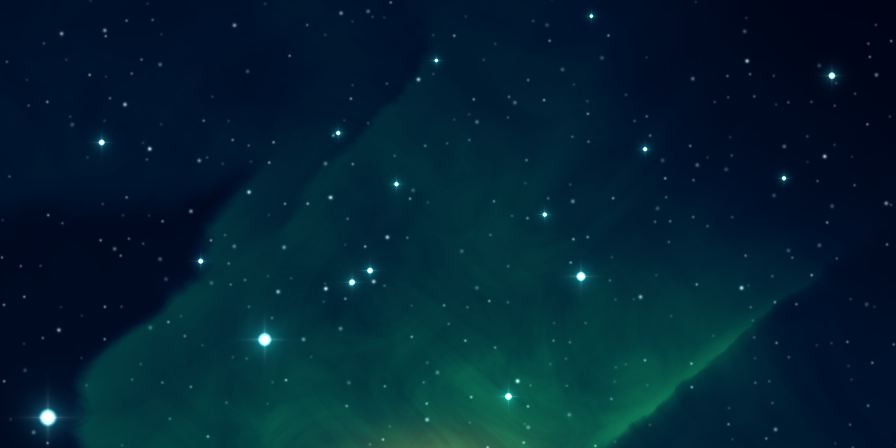
Write a Shadertoy shader that draws this background.

```glsl
// Draws a teal and green nebula with dark bays, lit ridges and scattered stars.

// Colours from the darkest sky to the brightest gas
const vec3 VOID_BLUE  = vec3(0.0, 0.015, 0.09);
const vec3 NIGHT_BLUE = vec3(0.0, 0.07, 0.17);
const vec3 DEEP_TEAL  = vec3(0.005, 0.16, 0.22);
const vec3 TEAL       = vec3(0.01, 0.26, 0.26);
const vec3 GREEN      = vec3(0.04, 0.41, 0.31);
const vec3 WARM_DUST  = vec3(0.22, 0.10, 0.02);
const vec3 STAR_CORE  = vec3(0.88, 1.0, 0.97);
const vec3 STAR_HALO  = vec3(0.10, 0.62, 0.62);

// Layout, in units of the canvas height
const vec2  GLOW_CENTRE  = vec2(1.02, -0.05);
const vec2  GLOW_SHAPE   = vec2(0.8, 1.1);
const float GLOW_FALLOFF = 1.25;
const float CLOUD_SCALE  = 5.0;
const float CLOUD_DEPTH  = 0.26;
const float BAY_DEPTH    = 0.72;
const float RIDGE_SLOPE  = 0.78;
const float RIDGE_START  = 1.32;

// Leading stars: x, y, radius
const int STAR_COUNT = 16;
const vec3 BRIGHT_STARS[STAR_COUNT] = vec3[STAR_COUNT](
    vec3(0.591, 0.242, 0.017), vec3(0.107, 0.068, 0.022),
    vec3(1.297, 0.383, 0.012), vec3(1.857, 0.831, 0.009),
    vec3(0.227, 0.682, 0.008), vec3(0.826, 0.396, 0.008),
    vec3(0.786, 0.370, 0.008), vec3(1.135, 0.115, 0.009),
    vec3(1.750, 0.602, 0.006), vec3(0.448, 0.417, 0.007),
    vec3(0.755, 0.703, 0.006), vec3(0.885, 0.589, 0.006),
    vec3(1.216, 0.521, 0.006), vec3(0.974, 0.865, 0.005),
    vec3(1.320, 0.964, 0.005), vec3(1.440, 0.667, 0.006));

vec3 hash3(vec2 p) {
    vec3 q = fract(p.xyx * vec3(0.1031, 0.1030, 0.0973));
    q += dot(q, q.yxz + 33.33);
    return fract((q.xxy + q.yzz) * q.zyx);
}

// Layered, folded sines, about -1 to 1
float clouds(vec2 p) {
    float sum = 0.0, amp = 0.6;
    for (int i = 0; i < 6; i++) {
        p += 0.7 * sin(p.yx * 1.3 + vec2(1.7, 4.1) * float(i));
        sum += amp * sin(p.x) * sin(p.y + 0.8);
        p = mat2(1.5, 1.1, -1.1, 1.5) * p + 2.3;
        amp *= 0.58;
    }
    return sum;
}

// One jittered star per grid cell, kept with the given chance
float starField(vec2 p, float cell, float chance, float radius) {
    vec2 id = floor(p / cell);
    vec3 rnd = hash3(id + 41.0 * chance);
    vec2 centre = (id + 0.2 + 0.6 * rnd.xy) * cell;
    float d = length(p - centre) / radius;
    float power = fract(rnd.z * 57.0);
    return step(rnd.z, chance) * (0.25 + 0.75 * power * power) * exp(-d * d);
}

vec3 brightStar(vec2 offset, float radius) {
    float d = length(offset) / radius;
    vec2 a = abs(offset) / radius;
    float spikes = exp(-a.x * 5.0 - a.y * 0.9) + exp(-a.y * 5.0 - a.x * 0.9);
    float core = smoothstep(1.05, 0.35, d);
    return STAR_CORE * (core + 0.4 * spikes) + STAR_HALO * 0.8 * exp(-d * 0.9);
}

vec3 gasColour(float level) {
    float t = clamp(level, 0.0, 1.15) * 4.0;
    vec3 c = mix(VOID_BLUE, NIGHT_BLUE, min(t, 1.0));
    c = mix(c, DEEP_TEAL, clamp(t - 1.0, 0.0, 1.0));
    c = mix(c, TEAL, clamp(t - 2.0, 0.0, 1.0));
    return mix(c, GREEN, max(t - 3.0, 0.0));
}

void mainImage(out vec4 fragColor, in vec2 fragCoord) {
    vec2 p = fragCoord / iResolution.y;
    float broad = clouds(p * CLOUD_SCALE);
    float fine = clouds(p * CLOUD_SCALE * 2.7 + 9.0);
    float wobble = 0.025 * broad + 0.018 * fine;

    // Wide glow, fading to the upper right
    float level = 1.1 * exp(-GLOW_FALLOFF * length((p - GLOW_CENTRE) * GLOW_SHAPE));
    level -= 0.2 * smoothstep(1.2, 1.85, p.x) * smoothstep(0.1, 0.6, p.y);
    level *= 1.0 + CLOUD_DEPTH * broad + 0.12 * fine;

    // Dark bay on the left with a lit shore
    float shore = p.x - 0.20 - 0.25 * smoothstep(0.14, 0.42, p.y)
                - 0.18 * smoothstep(0.42, 0.75, p.y) + wobble;
    float bayTop = 0.53 + 0.15 * p.x + 2.0 * wobble;
    float bay = smoothstep(0.03, -0.04, shore) * smoothstep(0.07, -0.07, p.y - bayTop);
    level += 0.16 * smoothstep(-0.02, 0.03, shore) * exp(-7.0 * max(shore, 0.0))
           * smoothstep(0.75, 0.45, p.y);
    level *= 1.0 - BAY_DEPTH * bay;

    // Upper fold: shadow on its left, faint light on its right
    float fold = p.x - 0.62 - 0.33 * smoothstep(0.45, 0.9, p.y) + wobble;
    float foldSpan = smoothstep(0.42, 0.55, p.y) * smoothstep(1.0, 0.82, p.y);
    level -= 0.11 * foldSpan * smoothstep(0.02, -0.01, fold) * exp(8.0 * min(fold, 0.0));
    level += 0.09 * foldSpan * smoothstep(-0.01, 0.03, fold) * exp(-9.0 * max(fold, 0.0));

    // Bright diagonal ridge on the right with shade below
    float ridge = p.y - RIDGE_SLOPE * (p.x - RIDGE_START) + 0.8 * wobble;
    float ridgeSpan = smoothstep(1.28, 1.42, p.x) * smoothstep(1.95, 1.6, p.x);
    level *= 1.0 - 0.35 * smoothstep(0.02, -0.06, ridge);
    level += ridgeSpan * (0.20 * exp(-70.0 * abs(ridge))
           + 0.17 * smoothstep(-0.015, 0.015, ridge) * exp(-10.0 * max(ridge, 0.0)));
    vec2 haze = (p - vec2(1.66, 0.19)) / vec2(0.11, 0.10);
    level += 0.14 * exp(-dot(haze, haze));

    vec3 colour = gasColour(level);
    vec2 dust = (p - vec2(0.98, -0.02)) / vec2(0.2, 0.07);
    colour += WARM_DUST * exp(-dot(dust, dust));

    // Scattered stars, then the leading ones
    float stars = starField(p, 0.10, 0.34, 0.0042) + 0.6 * starField(p + 3.7, 0.045, 0.30, 0.003);
    colour += STAR_CORE * stars * 0.8;
    for (int i = 0; i < STAR_COUNT; i++)
        colour += brightStar(p - BRIGHT_STARS[i].xy, BRIGHT_STARS[i].z);

    fragColor = vec4(min(colour, 1.0), 1.0);
}
```
